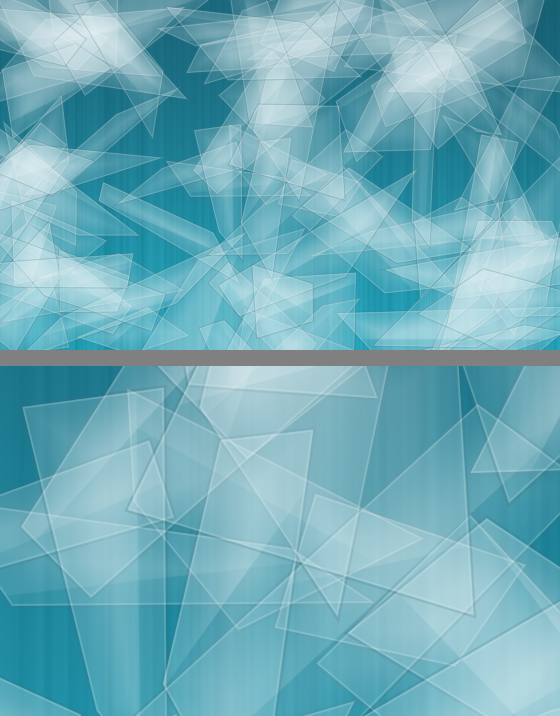
Top, the full canvas; bottom, a detail of the centre.
A Shadertoy shader for this background:

```glsl
// Translucent glass shards scattered in clusters over a teal, vertically brushed backdrop.
// Each shard is a stretched convex quad cut from four jittered half planes, filled with
// a soft inner glow and a glossy crease, then rimmed by a light line and a thin shadow.

vec4 hash4(float n) {
    vec4 v = fract(n * vec4(0.1031, 0.1030, 0.0973, 0.1099));
    v += dot(v, v.wzxy + 33.33);
    return fract((v.xxyz + v.yzzw) * v.zywx);
}

float noise1(float x) {
    float cell = floor(x);
    return mix(hash4(cell).x, hash4(cell + 1.0).x, smoothstep(0.0, 1.0, x - cell));
}

vec3 backdrop(vec2 uv, float x) {
    vec3 color = mix(vec3(0.13, 0.61, 0.70), vec3(0.10, 0.41, 0.49), smoothstep(0.0, 1.0, uv.y));
    float streaks = 0.3 * noise1(x * 35.0 + 7.0) + 0.35 * noise1(x * 110.0) + 0.35 * noise1(x * 260.0);
    color += (streaks - 0.5) * mix(0.13, 0.04, uv.y) * vec3(0.7, 1.0, 1.0);
    return color * (1.0 - 0.08 * smoothstep(0.6, 1.0, uv.x) * uv.y);
}

// Signed distance to a convex quad; q is the position in the shard's stretched frame.
float shardDistance(vec2 q, vec2 size, float seed) {
    vec4 turn = hash4(seed + 0.37);
    vec4 reach = hash4(seed + 0.71);
    float d = -1e3;
    for (int k = 0; k < 4; k++) {
        float angle = 1.5708 * float(k) + (turn[k] - 0.5) * 1.1;
        vec2 normal = vec2(cos(angle), sin(angle));
        d = max(d, (dot(q, normal) - mix(0.65, 1.0, reach[k])) / length(normal / size));
    }
    return d;
}

void mainImage(out vec4 fragColor, in vec2 fragCoord) {
    float aspect = iResolution.x / iResolution.y;
    float pixel = 1.0 / iResolution.y;
    vec2 uv = fragCoord / iResolution.xy;
    vec2 p = fragCoord / iResolution.y;
    vec3 color = backdrop(uv, p.x);

    for (int i = 0; i < 81; i++) {
        float seed = float(i) * 3.0 + 11.0;
        vec4 place = hash4(seed);
        vec4 form = hash4(seed + 0.19);
        vec4 shine = hash4(seed + 0.53);

        // Cluster centres sit on a jittered 3 by 3 grid
        float cluster = mod(float(i), 9.0);
        vec2 cell = vec2(mod(cluster, 3.0), floor(cluster / 3.0));
        vec2 center = vec2(0.11, 0.09) + cell * vec2(0.36, 0.37);
        center += (hash4(cluster + 91.0).xy - 0.5) * 0.1;
        center.x *= aspect;
        center += (place.xy + place.zw - 1.0) * vec2(0.32, 0.25);

        // Turn and stretch into the shard's frame, favouring shallow diagonals
        float lean = 2.0 * form.x - 1.0;
        float angle = 0.2 + lean * mix(0.8, 1.57, lean * lean);
        vec2 axis = vec2(cos(angle), sin(angle));
        vec2 size = vec2(0.09 + 0.23 * form.y, 0.03 + 0.115 * form.z);
        vec2 offset = p - center;
        vec2 q = vec2(dot(offset, axis), dot(offset, vec2(-axis.y, axis.x))) / size;
        float d = shardDistance(q, size, seed);
        if (d > 0.02) continue;

        // Glossy crease: sharp on one side, fading on the other
        vec2 creaseNormal = vec2(shine.x - 0.5, 0.6);
        float crease = (dot(q, creaseNormal) + (shine.y - 0.5) * 0.8) / length(creaseNormal / size);
        float gloss = mix(0.75, 0.85 + 0.35 * exp(-max(crease, 0.0) * 12.0),
                          smoothstep(-pixel, pixel, crease));

        // Translucent body
        float inside = 1.0 - smoothstep(-0.5 * pixel, 0.5 * pixel, d);
        float glow = smoothstep(0.0, 0.06, -d);
        float body = (0.19 + 0.17 * glow) * gloss * mix(0.7, 1.25, form.w);
        color = mix(color, vec3(0.91, 0.95, 0.96), inside * body);

        // Light rim and the shadow just outside it
        float rim = 1.0 - smoothstep(0.0, 0.0006 + pixel, abs(d + 0.001));
        float shadow = 1.0 - smoothstep(0.0, 0.0008 + pixel, abs(d - 0.0015));
        color = mix(color, vec3(0.27, 0.42, 0.47), 0.22 * shadow);
        color = mix(color, vec3(0.86, 0.94, 0.95), 0.22 * rim);
    }
    fragColor = vec4(color, 1.0);
}
```
